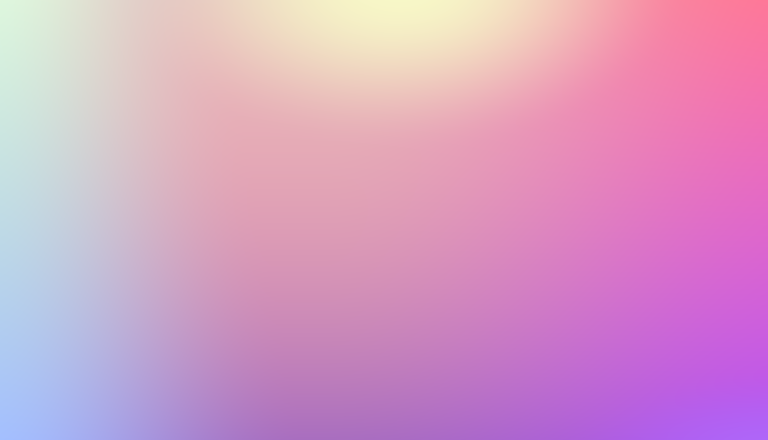
Write a WebGL 2 fragment shader that draws this background.

```glsl
#version 300 es
precision highp float;

uniform vec2 u_resolution;
out vec4 fragColor;

// Vertical blend through three colours, meeting at height 0.5
vec3 ramp(vec3 low, vec3 middle, vec3 high, float y) {
    vec3 curve = 2.0 * middle - 0.5 * (low + high);
    return low * (1.0 - y) * (1.0 - y) + curve * 2.0 * y * (1.0 - y) + high * y * y;
}

void main() {
    vec2 p = gl_FragCoord.xy / u_resolution;

    // Dusty rose centre, sinking into violet
    vec3 color = ramp(vec3(0.66, 0.43, 0.75), vec3(0.87, 0.62, 0.71), vec3(0.89, 0.74, 0.75), p.y);

    // Pale mint and blue along the left side
    vec3 leftSide = ramp(vec3(0.64, 0.75, 1.0), vec3(0.75, 0.86, 0.90), vec3(0.87, 0.97, 0.87), p.y);
    color = mix(leftSide, color, smoothstep(-0.02, mix(0.40, 0.29, p.y), p.x));

    // Coral, magenta and purple along the right side
    vec3 rightSide = ramp(vec3(0.70, 0.32, 0.95), vec3(0.88, 0.40, 0.79), vec3(1.0, 0.46, 0.59), p.y);
    color = mix(color, rightSide, smoothstep(0.42, 1.07, p.x));

    // Periwinkle light in the lower right corner
    float corner = length((p - vec2(1.02, -0.03)) / vec2(0.30, 0.20));
    color = mix(color, vec3(0.68, 0.42, 0.98), 0.85 * (1.0 - smoothstep(0.0, 1.0, corner)));

    // Cream glow hanging from the top edge
    float glow = length((p - vec2(0.52, 1.04)) / vec2(0.38, 0.39));
    color = mix(color, vec3(0.97, 0.97, 0.78), 1.0 - smoothstep(0.05, 1.0, glow));

    fragColor = vec4(color, 1.0);
}
```
